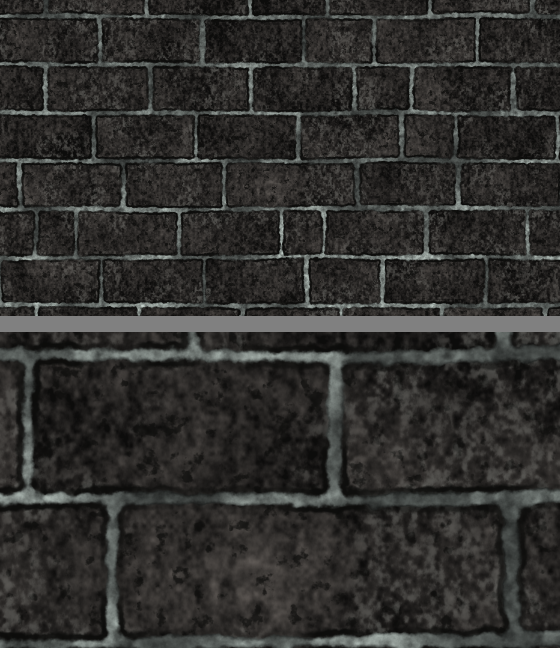
Top, the full canvas; bottom, a detail of the centre.
Reproduce this texture procedurally as a WebGL 2 fragment shader.

```glsl
#version 300 es
precision highp float;

uniform vec2 u_resolution;
out vec4 fragColor;

const float BRICK_LENGTH = 0.324;
const float COURSE_HEIGHT = 0.1521;
const float FIRST_BED = 0.0347;
const vec3 BRICK = vec3(0.162, 0.153, 0.146);
const vec3 DUST = vec3(0.40, 0.405, 0.39);
const vec3 MORTAR = vec3(0.46, 0.49, 0.475);
const vec3 SOOT = vec3(0.045, 0.045, 0.04);

// Per course, bottom up: start of the odd brick, its length, full bricks between odd ones
const vec3 COURSES[8] = vec3[8](
    vec3(2.36, 0.97, 9.0), vec3(3.00, 0.74, 9.0),
    vec3(2.75, 0.41, 2.0), vec3(2.20, 1.29, 9.0),
    vec3(3.92, 0.52, 9.0), vec3(3.46, 0.56, 9.0),
    vec3(2.97, 0.69, 9.0), vec3(2.44, 0.76, 9.0));

float hash(vec2 p) {
    vec3 q = fract(vec3(p.xyx) * 0.1031);
    q += dot(q, q.yzx + 33.33);
    return fract((q.x + q.y) * q.z);
}

float noise(vec2 p) {
    vec2 i = floor(p), f = fract(p);
    f = f * f * (3.0 - 2.0 * f);
    float low = mix(hash(i), hash(i + vec2(1.0, 0.0)), f.x);
    float high = mix(hash(i + vec2(0.0, 1.0)), hash(i + 1.0), f.x);
    return mix(low, high, f.y);
}

float fbm(vec2 p) {
    float sum = 0.0, gain = 0.53;
    for (int i = 0; i < 4; i++) {
        sum += gain * noise(p);
        p = mat2(1.6, 1.2, -1.2, 1.6) * p + 17.3;
        gain *= 0.5;
    }
    return sum;
}

float roundedBox(vec2 p, vec2 halfSize, float radius) {
    vec2 q = abs(p) - halfSize + radius;
    return length(max(q, 0.0)) + min(max(q.x, q.y), 0.0) - radius;
}

// Returns the offset from the brick centre, the brick length and a brick id
vec4 brickCell(vec2 p) {
    float level = (p.y - FIRST_BED) / COURSE_HEIGHT + 1.0;
    float course = clamp(floor(level), 0.0, 7.0);
    vec3 bond = COURSES[int(course)];
    float x = p.x / BRICK_LENGTH - bond.x;
    float period = bond.y + bond.z;
    float along = mod(x, period);
    bool odd = along < bond.y;
    float size = odd ? bond.y : 1.0;
    float start = odd ? 0.0 : bond.y + floor(along - bond.y);
    float id = hash(vec2(floor(x / period) * 31.0 + floor(start * 7.0), course * 13.0 + 3.0));
    vec2 offset = vec2((along - start - 0.5 * size) * BRICK_LENGTH,
                       (level - course - 0.5) * COURSE_HEIGHT);
    return vec4(offset, size * BRICK_LENGTH, id);
}

vec3 brickSurface(vec2 p, float id, float depth) {
    float stain = fbm(p * 9.0 + id * 40.0) - 0.5;
    float grain = fbm(p * vec2(110.0, 85.0)) - 0.5;
    float speck = noise(p * 210.0 + 31.0) - 0.5;
    float streak = noise(p * vec2(120.0, 24.0) + id * 9.0) - 0.5;
    float tone = mix(0.84, 1.14, id) + 1.1 * stain + 1.3 * grain + 0.55 * speck + 0.35 * streak;
    vec3 color = BRICK * max(tone, 0.3);

    // Fine pits
    float pits = smoothstep(0.60, 0.76, fbm(p * 80.0 + 5.0));
    color = mix(color, SOOT, 0.7 * pits);

    // Pale scuffs, denser towards the edges
    float rim = exp(-depth * 90.0);
    float area = smoothstep(0.42, 0.78, fbm(p * 13.0 + 61.0) + 0.13 * rim);
    float scuff = area * smoothstep(-0.10, 0.28, grain + 0.3 * speck);
    return mix(color, DUST, scuff * (0.42 + 0.35 * rim));
}

vec3 mortarSurface(vec2 p, float height) {
    float patches = smoothstep(0.28, 0.66, fbm(p * 8.0 + 23.0));
    float grain = fbm(p * 95.0 + 11.0);
    float damp = mix(1.22, 0.88, p.y);
    float light = (0.48 + 0.48 * patches) * (0.45 + 1.0 * grain) * damp;
    return MORTAR * light * mix(0.72, 1.15, height);
}

void main() {
    vec2 p = gl_FragCoord.xy / u_resolution.y;
    float pixel = 1.0 / u_resolution.y;

    // Hand-laid wobble of the courses
    vec2 wobble = vec2(noise(p * 7.0 + 3.0), noise(p * vec2(4.0, 7.0) + 41.0)) - 0.5;
    vec4 cell = brickCell(p + wobble * vec2(0.012, 0.009));

    // Worn brick outline
    float gap = mix(0.005, 0.0105, noise(p * 9.0 + 71.0));
    float edge = roundedBox(cell.xy, 0.5 * vec2(cell.z, COURSE_HEIGHT) - gap, 0.008);
    edge += (fbm(p * 75.0 + 7.0) - 0.5) * 0.010;
    float soften = max(0.0014, 0.6 * pixel);
    float joint = smoothstep(-soften, soften, edge);

    vec3 brick = brickSurface(p, cell.w, max(-edge, 0.0));
    vec3 mortar = mortarSurface(p, smoothstep(0.0, 0.005, edge));
    vec3 color = mix(brick, mortar, joint);

    // Sooty crevice around each brick, in broken stretches
    float crevice = 1.0 - smoothstep(0.001, 0.0055, abs(edge + 0.0025));
    float depth = smoothstep(0.15, 0.75, noise(p * 17.0 + 90.0));
    color = mix(color, SOOT, crevice * mix(0.2, 0.95, depth));
    fragColor = vec4(color, 1.0);
}
```
